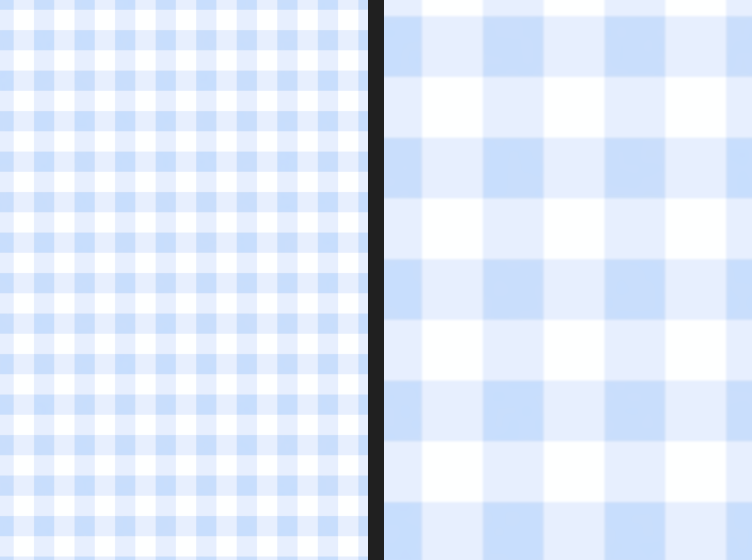
Left, the full canvas; right, a detail of the centre.
Reproduce this pattern procedurally as a WebGL 1 fragment shader.

```glsl
precision mediump float;

// Pale blue gingham: equal-width vertical and horizontal bands cross on white.
// Each band is a smoothed periodic stripe; the number of overlapping bands picks
// the colour, and hashed tints with soft mottling vary the crossing squares.

uniform vec2 u_resolution;

const vec2 REPEATS = vec2(9.076, 13.83);     // checks across and up the canvas
const vec2 BAND_CENTRE = vec2(0.088, 0.837); // band position within one repeat
const float HALF_BAND = 0.25;
const float EDGE_SOFTNESS = 0.018;

const vec3 WHITE = vec3(0.995, 1.0, 1.0);
const vec3 SINGLE_BAND = vec3(0.905, 0.937, 0.995);
const vec3 CROSSING = vec3(0.778, 0.868, 0.995);
const vec3 WORN_CROSSING = vec3(0.82, 0.88, 0.97);

float hash(vec2 p) {
  vec3 q = fract(vec3(p.xyx) * 0.1031);
  q += dot(q, q.yzx + 33.33);
  return fract((q.x + q.y) * q.z);
}

float valueNoise(vec2 p) {
  vec2 cell = floor(p);
  vec2 f = fract(p);
  f = f * f * (3.0 - 2.0 * f);
  float low = mix(hash(cell), hash(cell + vec2(1.0, 0.0)), f.x);
  float high = mix(hash(cell + vec2(0.0, 1.0)), hash(cell + vec2(1.0, 1.0)), f.x);
  return mix(low, high, f.y);
}

// Coverage of vertical (x) and horizontal (y) bands centred on whole numbers.
vec2 bandCoverage(vec2 p, vec2 softness) {
  vec2 fromCentre = abs(fract(p + 0.5) - 0.5);
  return 1.0 - smoothstep(HALF_BAND - softness, HALF_BAND + softness, fromCentre);
}

// Slight fading that differs between squares, strongest at their rims.
float crossingWear(vec2 p) {
  vec2 square = floor(p + 0.5);
  vec2 offset = abs(p - square);
  float rim = smoothstep(0.215, HALF_BAND, max(offset.x, offset.y));
  float tint = 0.22 * hash(square + 17.0);
  float mottle = 0.16 * valueNoise(p * 9.0 + 40.0);
  return clamp(tint + mottle + 0.3 * rim, 0.0, 1.0);
}

vec3 gingham(vec2 p, vec2 softness) {
  vec2 band = bandCoverage(p, softness);
  vec3 crossing = mix(CROSSING, WORN_CROSSING, crossingWear(p));
  vec3 alongColumn = mix(SINGLE_BAND, crossing, band.y);
  vec3 betweenColumns = mix(WHITE, SINGLE_BAND, band.y);
  return mix(betweenColumns, alongColumn, band.x);
}

void main() {
  vec2 p = gl_FragCoord.xy / u_resolution * REPEATS - BAND_CENTRE;
  vec2 softness = max(vec2(EDGE_SOFTNESS), 0.6 * REPEATS / u_resolution);
  gl_FragColor = vec4(gingham(p, softness), 1.0);
}
```
